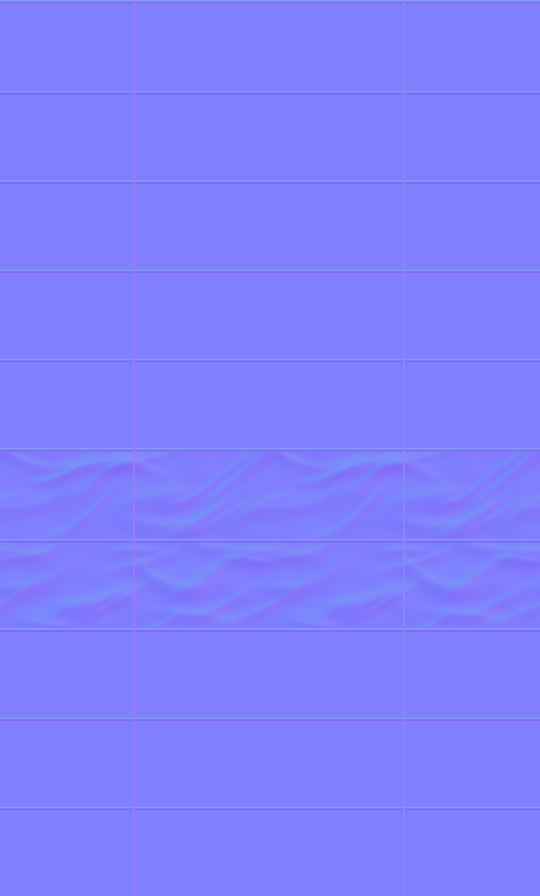
Give the GLSL for this texture map, as a Shadertoy shader.

```glsl
// Normal map of long smooth wall tiles with two rows of wavy embossed relief
#define COLUMNS 2.0
#define ROWS 10.0
#define WAVE_ROW vec2(5.0, 6.0)   // first and last embossed row, from the top
#define TILE_RATIO 3.0            // tile width in tile heights
#define SEAM_WIDTH (1.0 / 512.0)  // one side of a groove, in canvas heights
#define SEAM_TILT 0.1
#define FOLDS 18
#define FOLD_RELIEF 0.068
#define SWELL 0.07
#define FLAT_NORMAL vec2(0.502, 0.502)
#define WAVE_LEAN vec2(-0.004, -0.004)

float hash(vec2 p) {
    return fract(sin(dot(p, vec2(127.1, 311.7))) * 43758.5453);
}

// Value noise that wraps across one tile width
float wrappedNoise(vec2 p, float period, float seed) {
    vec2 cell = floor(p), f = fract(p);
    f = f * f * (3.0 - 2.0 * f);
    float x0 = mod(cell.x, period), x1 = mod(cell.x + 1.0, period);
    float low = mix(hash(vec2(x0, cell.y + seed)), hash(vec2(x1, cell.y + seed)), f.x);
    float high = mix(hash(vec2(x0, cell.y + 1.0 + seed)), hash(vec2(x1, cell.y + 1.0 + seed)), f.x);
    return mix(low, high, f.y);
}

// Curved, tapering folds over a soft swell
float waveHeight(vec2 q, float seed) {
    float height = SWELL * wrappedNoise(q * vec2(3.0, 4.0), 3.0 * TILE_RATIO, seed * 17.0);
    q.y += 0.04 * sin(q.x * 6.28318 / TILE_RATIO * 2.0 + seed);
    for (int i = 0; i < FOLDS; i++) {
        vec2 id = vec2(float(i), seed * 7.3);
        // Spread evenly along the tile, with jitter
        float x = (float(i) + hash(id)) / float(FOLDS) * TILE_RATIO;
        vec2 d = q - vec2(x, hash(id + 11.0));
        d.x -= TILE_RATIO * round(d.x / TILE_RATIO);
        float reach = mix(0.4, 0.85, hash(id + 23.0));
        float slope = mix(-0.25, 0.7, hash(id + 37.0));
        float bend = mix(-0.35, 0.5, hash(id + 41.0));
        float e = d.y - slope * d.x - bend * d.x * d.x;
        float size = mix(0.04, 0.085, hash(id + 53.0));
        float width = e > 0.0 ? size : size * 1.5;   // steep above, gentle below
        float taper = 1.0 - smoothstep(0.1, 1.0, abs(d.x) / reach);
        height += taper * size * exp(-e * e / (width * width));
    }
    return height;
}

// Share of a pixel centred at x that lies between a and b
float coverage(float x, float a, float b, float pixel) {
    return clamp((min(x + 0.5 * pixel, b) - max(x - 0.5 * pixel, a)) / pixel, 0.0, 1.0);
}

void mainImage(out vec4 fragColor, in vec2 fragCoord) {
    vec2 uv = fragCoord / iResolution.xy;
    float pixel = 1.0 / iResolution.y;
    float top = 1.0 - uv.y;
    float down = top * ROWS;
    float row = floor(down);
    vec2 tilt = vec2(0.0);

    // Faint rounding under each upper tile edge
    tilt.y -= 0.008 * exp(-fract(down) * 8.0);

    // Embossed rows, with the steepest leans eased off
    if (row >= WAVE_ROW.x && row <= WAVE_ROW.y) {
        vec2 q = vec2(fract(uv.x * COLUMNS - 0.5) * TILE_RATIO, 1.0 - fract(down));
        vec2 offset = vec2(0.012, 0.0);
        float here = waveHeight(q, row);
        vec2 gradient = vec2(waveHeight(q + offset.xy, row), waveHeight(q + offset.yx, row)) - here;
        vec2 lean = -FOLD_RELIEF * gradient / offset.x;
        tilt += WAVE_LEAN + lean / (1.0 + 5.0 * length(lean));
    }

    // Horizontal grooves on whole seam widths: lit lip above, shaded lip below
    float nearest = floor(down + 0.5);
    float y = top - ceil(nearest / ROWS / SEAM_WIDTH - 0.01) * SEAM_WIDTH;
    float lit = coverage(y, 0.0, SEAM_WIDTH, pixel);
    float shade = coverage(y, SEAM_WIDTH, 2.0 * SEAM_WIDTH, pixel);
    tilt = mix(tilt, vec2(0.0, SEAM_TILT), lit);
    tilt = mix(tilt, vec2(0.0, -SEAM_TILT), shade);

    // Thin vertical joints: strong on the left, pale on the right
    float x = (fract(uv.x * COLUMNS) - 0.5) / COLUMNS * iResolution.x * pixel;
    vec2 jointTilt = uv.x < 0.5 ? vec2(SEAM_TILT, -0.01) : vec2(0.01, 0.04);
    tilt = mix(tilt, jointTilt, coverage(x, -SEAM_WIDTH, 0.0, pixel));

    // Encode; blue drops as the surface leans
    float blue = 1.0 - 0.4 * length(tilt);
    fragColor = vec4(FLAT_NORMAL + tilt, blue, 1.0);
}
```
